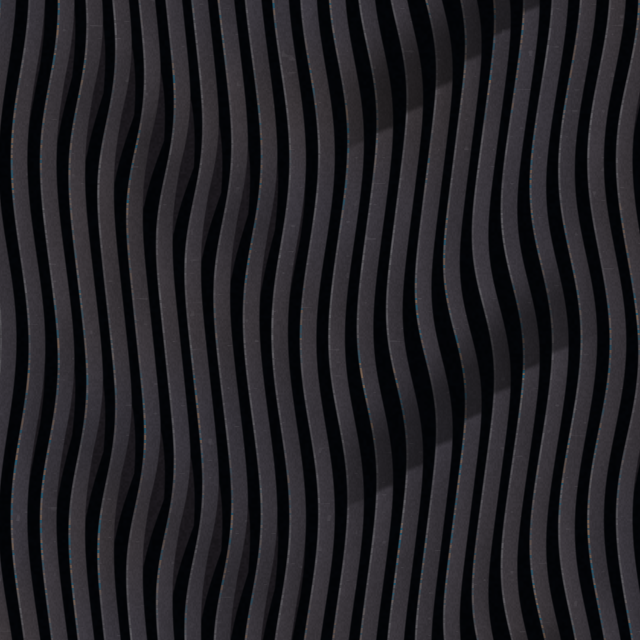
Reproduce this pattern procedurally as a WebGL 2 fragment shader.

```glsl
#version 300 es
precision highp float;
// Draws upright wavy charcoal ribs with black grooves, folded shadows and worn bright edges.
uniform vec2 u_resolution;
out vec4 fragColor;

const float TAU = 6.2831853;
const float PITCH = 0.0452;       // about 22 ribs across
const float FIRST_RIB = 0.031;
const float FACE_WIDTH = 0.0262;
const float WAVE_HEIGHT = 0.56;   // length of one bend down the canvas
const float WAVE_SPAN = 0.93;     // width of one sweep of the phase

const vec3 GROOVE = vec3(0.010, 0.015, 0.025);
const vec3 FOLD = vec3(0.095, 0.085, 0.100);
const vec3 FACE = vec3(0.222, 0.207, 0.226);
const vec3 EDGE = vec3(0.350, 0.345, 0.360);
const vec3 BLUE_GLINT = vec3(0.12, 0.36, 0.46);
const vec3 WARM_GLINT = vec3(0.50, 0.40, 0.32);

float hash(vec2 p) {
  vec3 q = fract(vec3(p.xyx) * 0.1031);
  q += dot(q, q.yzx + 33.33);
  return fract((q.x + q.y) * q.z);
}

float noise(vec2 p) {
  vec2 cell = floor(p);
  vec2 f = fract(p);
  f = f * f * (3.0 - 2.0 * f);
  float low = mix(hash(cell), hash(cell + vec2(1.0, 0.0)), f.x);
  float high = mix(hash(cell + vec2(0.0, 1.0)), hash(cell + 1.0), f.x);
  return mix(low, high, f.y);
}

// Coverage of the interval from 0 to width, with soft ends
float band(float d, float width, float soft) {
  return smoothstep(-soft, soft, d) * (1.0 - smoothstep(width - soft, width + soft, d));
}

// Position in the bend at depth down, for a rib resting at x
float bendCycle(float x, float down) {
  float crest = 0.39 - 0.137 * cos(TAU * x / WAVE_SPAN);
  return (down - crest) / WAVE_HEIGHT;
}

// Sideways shift; lean steepens one flank of the wave
float bendShift(float x, float cycle, float lean) {
  float phase = TAU * cycle;
  phase += 0.35 * lean * cos(phase);
  return -mix(0.0140, 0.0175, smoothstep(0.4, 0.8, x)) * cos(phase);
}

// Worn face: grain, blotches, scratches and a gentle falloff to the right
vec3 faceColor(vec2 uv, float across, float ribId) {
  float grain = noise(uv * vec2(420.0, 330.0)) - 0.5;
  float blotch = noise(uv * vec2(17.0, 9.0) + ribId) - 0.5;
  float scratch = smoothstep(0.90, 1.0, noise(uv * vec2(70.0, 150.0) + 40.0));
  float tone = 1.06 - 0.16 * across + 0.14 * grain + 0.16 * blotch;
  vec3 tint = mix(vec3(1.02, 1.0, 0.97), vec3(0.98, 1.0, 1.04), noise(uv * 6.0));
  return FACE * tint * tone + 0.045 * scratch;
}

// Lit left edge, broken into gray, blue and warm specks
vec3 edgeColor(vec2 uv, float ribId) {
  vec2 speck = vec2(ribId, floor(uv.y * 256.0));
  float pick = hash(speck);
  float patchy = smoothstep(0.45, 0.75, noise(vec2(ribId * 3.7, uv.y * 8.0)));
  vec3 glint = pick < 0.5 ? BLUE_GLINT : WARM_GLINT;
  float strength = patchy * smoothstep(0.2, 0.8, hash(speck + 71.0));
  return mix(EDGE * (0.82 + 0.3 * pick), glint, strength);
}

vec3 drawRib(vec3 color, vec2 uv, float ribId, float soft) {
  float x = FIRST_RIB + ribId * PITCH;
  float lean = sin(TAU * x / WAVE_SPAN);
  float cycle = bendCycle(x, 1.0 - uv.y);
  float left = x + bendShift(x, cycle, lean) + 0.0016 * (hash(vec2(ribId, 5.0)) - 0.5);
  float d = uv.x - left;
  float across = clamp(d / FACE_WIDTH, 0.0, 1.0);

  // Dark wedge folding out on the right, only where ribs lean left
  float foldPeak = max(0.0, 1.0 - abs(fract(cycle) - 0.73) * 5.0);
  float fold = max(lean, 0.0) * foldPeak;
  float width = FACE_WIDTH - 0.005 * fold;
  float wedge = band(d, width + 0.022 * fold, soft) * smoothstep(0.0, 0.12, fold);
  color = mix(color, FOLD * (0.9 + 0.3 * noise(uv * 300.0)), wedge);

  // Shadow on the opposite flank, ending in a crisp slanted line
  float f = fract(cycle) + 0.02 * across;
  float shade = smoothstep(0.20, 0.38, f) * (1.0 - smoothstep(0.485, 0.505, f));
  shade *= smoothstep(0.1, 0.7, -lean);

  vec3 face = faceColor(uv, across, ribId);
  float lit = 1.0 - smoothstep(0.0008, 0.0034, abs(d - 0.0012));
  float wear = 0.35 + 0.55 * noise(vec2(ribId * 5.3, uv.y * 22.0));
  face = mix(face, edgeColor(uv, ribId), lit * wear);
  face *= 1.0 - 0.42 * shade - 0.15 * fold;
  return mix(color, face, band(d, width, soft));
}

void main() {
  vec2 uv = gl_FragCoord.xy / u_resolution;
  float soft = max(0.0017, 0.8 / u_resolution.x);
  vec3 color = GROOVE * (0.7 + 0.6 * noise(uv * 200.0));
  float nearest = floor((uv.x - FIRST_RIB) / PITCH);
  for (int k = -2; k <= 1; k++) {
    color = drawRib(color, uv, nearest + float(k), soft);
  }
  fragColor = vec4(color, 1.0);
}
```
